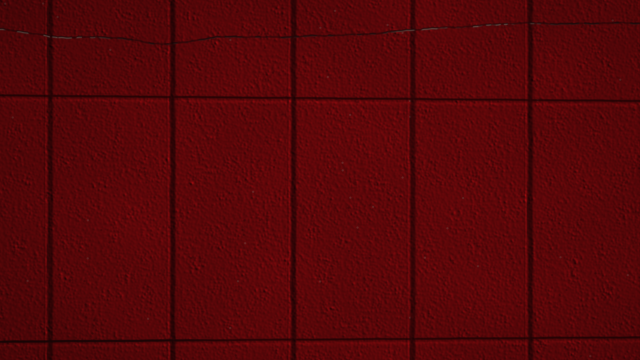
A Shadertoy shader for this texture:

```glsl
// Dark red painted wall of tall tiles, drawn in units of the canvas height.
// Slightly converging grooves divide it; rounded cellular bumps lit from the upper
// right give the paint its grain, and layered sines bend a hairline crack at the top.

#define FIRST_GROOVE 0.1366   // x of the first vertical groove
#define PITCH 0.3426          // tile width at the left
#define SHRINK 0.002315       // narrowing of tiles toward the right
#define GROOVE_HALF 0.0066    // half width of a groove's shaded wall
#define SEAM_HALF 0.0026      // half width of a horizontal groove
#define GRAIN_SCALE 118.0     // paint bumps per canvas height
#define GRAIN_DEPTH 0.21
#define PAINT vec3(0.357, 0.025, 0.034)
#define SHADOW vec3(0.155, 0.012, 0.017)
#define CRACK_DARK vec3(0.085, 0.022, 0.025)
#define CHIP_PALE vec3(0.43, 0.31, 0.28)

vec2 hash2(vec2 p) {
    vec3 q = fract(p.xyx * vec3(0.1031, 0.1030, 0.0973));
    q += dot(q, q.yzx + 33.33);
    return fract((q.xx + q.yz) * q.zy);
}

// Cellular height field: one soft bump per cell
float bumps(vec2 p) {
    vec2 base = floor(p);
    float height = 0.0;
    for (int j = -1; j <= 1; j++)
    for (int i = -1; i <= 1; i++) {
        vec2 cell = base + vec2(i, j);
        vec2 d = cell + hash2(cell) - p;
        height += exp(-5.0 * dot(d, d));
    }
    return height;
}

// Light from the upper right turns height differences into shading
float emboss(vec2 p) {
    return bumps(p) - bumps(p + vec2(0.35, 0.2));
}

float layeredSines(float x) {
    return sin(x * 23.0) + 0.6 * sin(x * 51.0 + 1.7)
         + 0.4 * sin(x * 117.0 + 0.6) + 0.25 * sin(x * 263.0);
}

// Antialiased stripe around zero
float stripe(float d, float halfWidth, float soft) {
    return 1.0 - smoothstep(halfWidth - soft, halfWidth + soft, abs(d));
}

// Height of the crack along the wall
float crackLine(float x) {
    float dip = (x - 0.455) / 0.11;
    return 0.919 - 0.021 * smoothstep(-0.02, 0.17, x)
         + 0.037 * smoothstep(0.8, 1.5, x)
         - 0.019 * exp(-dip * dip) + 0.0013 * layeredSines(x);
}

void mainImage(out vec4 fragColor, in vec2 fragCoord) {
    vec2 uv = fragCoord / iResolution.xy;
    vec2 p = fragCoord / iResolution.y;
    float soft = max(1.0 / iResolution.y, 0.0018);

    // Column and row coordinates; grooves lie on the integers
    float root = sqrt(max(PITCH * PITCH - 4.0 * SHRINK * (p.x - FIRST_GROOVE), 0.0));
    float column = (PITCH - root) / (2.0 * SHRINK);
    float columnId = floor(column + 0.5);
    float dx = (column - columnId) * root + 0.0004 * layeredSines(p.y + columnId);
    float rowHeight = 0.684 - 0.0155 * p.x;
    float row = (p.y - 0.050 - 0.0068 * p.x) / rowHeight;
    float rowId = floor(row + 0.5);
    float dy = (row - rowId) * rowHeight + 0.0003 * layeredSines(p.x + rowId);

    // Paint with grain, faint mottling and a small change from tile to tile
    float grain = emboss(p * GRAIN_SCALE) + 0.3 * emboss(p * GRAIN_SCALE * 0.55 + 9.0);
    grain *= 0.6 + 0.6 * bumps(p * 22.0 + 3.0);
    float mottle = bumps(p * 5.0) - 0.63;
    float tileTone = hash2(vec2(floor(column), floor(row)) + 5.0).x - 0.5;
    vec3 color = PAINT * (1.0 + GRAIN_DEPTH * grain + 0.04 * mottle + 0.03 * tileTone);

    // Sparse pits and pale specks
    vec2 cell = floor(p * 48.0);
    vec2 rnd = hash2(cell + 71.0);
    float speck = length(fract(p * 48.0) - 0.25 - 0.5 * rnd) / 48.0;
    speck = (1.0 - smoothstep(0.0008, 0.0008 + 1.5 * soft, speck)) * step(0.94, hash2(cell).x);
    color = mix(color, rnd.x > 0.8 ? CHIP_PALE : SHADOW, 0.4 * speck);

    // Horizontal grooves: thin shadow above a lit lip
    float seamLip = stripe(dy + 0.0095, 0.0036, 2.0 * soft);
    float seamSlope = stripe(dy + 0.003, 0.0050, 2.0 * soft);
    float seam = stripe(dy - 0.001, SEAM_HALF, soft);
    color *= (1.0 + 0.24 * seamLip) * (1.0 - 0.15 * seamSlope);
    color = mix(color, SHADOW * 0.8, 0.85 * seam);

    // Vertical grooves: lit left wall, shaded right wall fading into the floor
    float shade = smoothstep(-GROOVE_HALF - soft, -0.2 * GROOVE_HALF, dx - 0.002)
                * (1.0 - smoothstep(GROOVE_HALF - soft, GROOVE_HALF + 2.0 * soft, dx - 0.002));
    float wallLit = stripe(dx + 0.0085, 0.0030, 1.5 * soft);
    float rim = stripe(dx + 0.0130, 0.0012, soft);
    float depth = 0.74 + 0.2 * hash2(vec2(columnId, 3.0)).x;
    color *= (1.0 + 0.20 * wallLit) * (1.0 - 0.22 * rim);
    color = mix(color, SHADOW * (1.0 + 0.3 * grain), depth * shade);

    // Grime collected in broken lengths of both kinds of groove
    float grime = smoothstep(0.3, 1.3, layeredSines(p.y * 0.4 + columnId * 2.3));
    color = mix(color, CRACK_DARK, 0.55 * grime * stripe(dx + 0.004, 0.0014, soft));
    float openSeam = (1.0 - smoothstep(0.45, 0.65, p.x)) * step(rowId, 0.5);
    color = mix(color, CRACK_DARK, 0.6 * openSeam * seam);

    // Crack with pale chips clustered in two stretches
    float dc = p.y - crackLine(p.x);
    float breaks = smoothstep(0.25, 0.75, bumps(vec2(p.x * 60.0, 4.0)));
    float cluster = smoothstep(0.2, 0.9, cos(6.2832 * (p.x - 0.08) / 1.22));
    color = mix(color, CRACK_DARK, (0.5 + 0.4 * breaks) * stripe(dc, 0.0024, soft));
    color = mix(color, CHIP_PALE, (0.15 + 0.7 * cluster) * breaks * stripe(dc + 0.0015, 0.0018, soft));

    // Uneven light, weakest toward the left and the corners
    vec2 q = uv - vec2(0.56, 0.48);
    color *= 1.06 - 0.58 * q.x * q.x - 0.42 * q.y * q.y;
    fragColor = vec4(clamp(color, 0.0, 1.0), 1.0);
}
```
